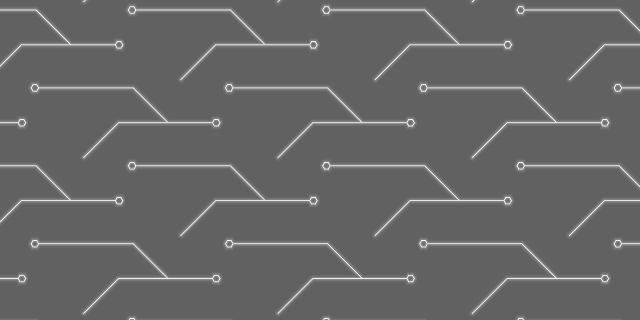
A Shadertoy shader for this pattern:

```glsl
// Glowing circuit traces on flat grey: two bent wires, each with a hexagonal
// pad, repeat in staggered rows. Wires are segment distances, pads are hexagon
// outlines, and a soft halo follows the same distance field.

const float UNIT = 1.0 / 384.0;                // design grid, in canvas heights
const vec2 PITCH = vec2(233.2, 93.5);          // repeat width and row height
const vec2 FIRST_PAD = vec2(-74.7, 12.0);      // pad that starts the first row
const float SIDE_MARGIN = 8.0;                 // room left of the first pad
const float PAD_APOTHEM = 3.9;
const float PAD_CORNER = PAD_APOTHEM / 0.8660254;
const float HALF_STROKE = 0.7;
const float GLOW_RADIUS = 2.7;
const float GLOW_STRENGTH = 0.3;
const vec3 BACKGROUND = vec3(0.38);
const vec3 TRACE = vec3(0.95);

float segmentDistance(vec2 p, vec2 a, vec2 b) {
    vec2 ap = p - a, ab = b - a;
    return length(ap - ab * clamp(dot(ap, ab) / dot(ab, ab), 0.0, 1.0));
}

// Outline of a hexagon with corners at left and right
float hexagonDistance(vec2 p, float apothem) {
    p = abs(p);
    return abs(max(p.y, dot(p, vec2(0.8660254, 0.5))) - apothem);
}

// A straight run from a pad, then a diagonal tail
float wireDistance(vec2 p, vec2 pad, vec2 bend, vec2 tail) {
    vec2 start = pad + vec2(sign(bend.x - pad.x) * PAD_CORNER, 0.0);
    float d = hexagonDistance(p - pad, PAD_APOTHEM);
    d = min(d, segmentDistance(p, start, bend));
    return min(d, segmentDistance(p, bend, tail));
}

// Upper and lower wire, measured from the upper pad with y downwards
float motifDistance(vec2 p) {
    float upper = wireDistance(p, vec2(0.0), vec2(118.0, 0.0), vec2(159.8, 41.8));
    float lower = wireDistance(p, vec2(217.6, 41.8), vec2(100.3, 41.8), vec2(58.6, 83.5));
    return min(upper, lower);
}

// Nearest trace, testing the current row and the one below
float patternDistance(vec2 p) {
    p -= FIRST_PAD;
    float firstRow = floor(p.y / PITCH.y);
    float d = 1e3;
    for (int i = 0; i < 2; i++) {
        float row = firstRow + float(i);
        float stagger = 0.5 * PITCH.x * mod(row, 2.0);
        vec2 q = p - vec2(stagger, row * PITCH.y);
        q.x = mod(q.x + SIDE_MARGIN, PITCH.x) - SIDE_MARGIN;
        d = min(d, motifDistance(q));
    }
    return d;
}

void mainImage(out vec4 fragColor, in vec2 fragCoord) {
    vec2 p = vec2(fragCoord.x, iResolution.y - fragCoord.y) / (iResolution.y * UNIT);
    float pixel = 1.0 / (iResolution.y * UNIT);
    float d = patternDistance(p);

    // Halo first, then the antialiased stroke
    float glow = GLOW_STRENGTH * exp(-d * d / (GLOW_RADIUS * GLOW_RADIUS));
    float stroke = clamp((HALF_STROKE - d) / pixel + 0.5, 0.0, 1.0);
    vec3 color = mix(BACKGROUND, TRACE, max(glow, stroke));
    fragColor = vec4(color, 1.0);
}
```
